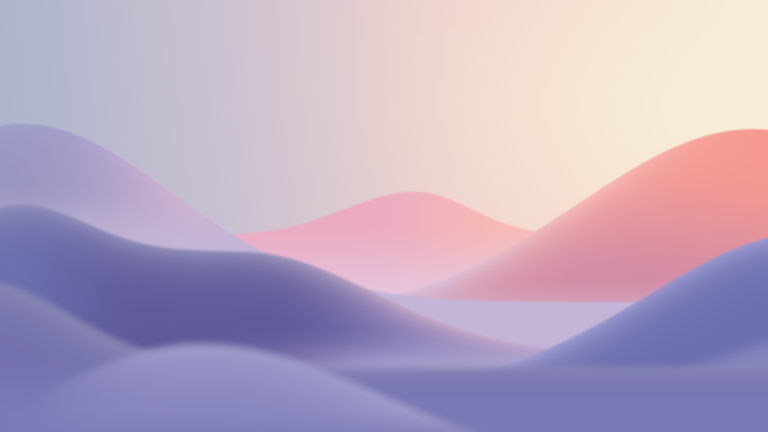
Reproduce this background procedurally as a Shadertoy shader.

```glsl
// Soft pastel dunes under a sky that warms from blue-grey to cream.
// Each dune is a ridge built from Gaussian swells, painted back to front;
// its colour runs from a lit rim to a body tone and then into valley mist.

const vec3 SKY_COOL   = vec3(0.68, 0.71, 0.80);
const vec3 SKY_LILAC  = vec3(0.80, 0.76, 0.82);
const vec3 SKY_BLUSH  = vec3(0.95, 0.83, 0.80);
const vec3 SKY_CREAM  = vec3(0.97, 0.94, 0.85);
const vec3 PINK       = vec3(0.92, 0.67, 0.76);
const vec3 PEACH      = vec3(0.97, 0.73, 0.71);
const vec3 CORAL      = vec3(0.96, 0.60, 0.57);
const vec3 ROSE       = vec3(0.82, 0.55, 0.65);
const vec3 PINK_MIST  = vec3(0.90, 0.77, 0.86);
const vec3 MIST       = vec3(0.84, 0.76, 0.87);
const vec3 LAVENDER   = vec3(0.63, 0.62, 0.79);
const vec3 MAUVE      = vec3(0.82, 0.70, 0.82);
const vec3 PERIWINKLE = vec3(0.61, 0.60, 0.81);
const vec3 BLUE       = vec3(0.42, 0.43, 0.68);
const vec3 INDIGO     = vec3(0.37, 0.35, 0.60);
const vec3 SLATE      = vec3(0.48, 0.47, 0.71);

const vec2  GLOW_CENTRE = vec2(0.94, 0.75);
const float GLOW_RADIUS = 0.32;
const float CRISP = 0.004;   // edge softness of distant ridges
const float HAZY  = 0.018;   // edge softness of near ridges

// Gaussian swell with separate widths left and right of its centre.
float swell(float x, float centre, float leftWidth, float rightWidth) {
    float d = (x - centre) / (x < centre ? leftWidth : rightWidth);
    return exp(-d * d);
}

// Smooth horizontal blend between two colours.
vec3 across(vec3 a, vec3 b, float from, float to, float x) {
    return mix(a, b, smoothstep(from, to, x));
}

vec3 sky(vec2 uv) {
    float warmth = uv.x + 0.06 * (uv.y - 0.75);
    vec3 c = across(SKY_COOL, SKY_LILAC, -0.05, 0.38, warmth);
    c = across(c, SKY_BLUSH, 0.25, 0.68, warmth);
    c = across(c, SKY_CREAM, 0.58, 1.15, warmth);
    vec2 d = (uv - GLOW_CENTRE) / GLOW_RADIUS;
    return mix(c, SKY_CREAM, 0.75 * exp(-dot(d, d)));
}

// Colour inside a dune: rim fades with depth, mist gathers between two heights.
vec3 shade(float y, float ridge, vec3 rim, vec3 body, vec3 mist,
           float rimDepth, vec2 mistRange) {
    float depth = max(ridge - y, 0.0);
    vec3 c = mix(body, rim, exp(-depth / rimDepth));
    return mix(c, mist, 1.0 - smoothstep(mistRange.x, mistRange.y, y));
}

// Lay a dune over the colour behind it.
void paint(inout vec3 scene, vec3 dune, float y, float ridge, float softness) {
    float w = max(softness, 1.0 / iResolution.y);
    scene = mix(scene, dune, smoothstep(-w, w, ridge - y));
}

void mainImage(out vec4 fragColor, in vec2 fragCoord) {
    vec2 uv = fragCoord / iResolution.xy;
    float x = uv.x, y = uv.y;
    vec3 scene = sky(uv);

    // Distant pink hill
    float ridge = 0.453 + 0.103 * swell(x, 0.54, 0.13, 0.105);
    vec3 rim = across(PINK, PEACH, 0.45, 0.68, x);
    vec3 dune = shade(y, ridge, rim, rim, PINK_MIST, 0.08, vec2(0.30, 0.49));
    paint(scene, dune, y, ridge, CRISP);

    // Coral hill on the right
    ridge = 0.26 + 0.441 * swell(x, 0.98, 0.323, 0.323);
    rim = across(MIST, PEACH, 0.52, 0.78, x);
    rim = across(rim, CORAL, 0.75, 1.02, x);
    vec3 body = mix(ROSE, CORAL, smoothstep(0.30, 0.68, y + 0.3 * (x - 0.85)));
    dune = shade(y, ridge, rim, body, MIST, 0.055, vec2(0.21, 0.36));
    paint(scene, dune, y, ridge, CRISP);

    // Lavender hill on the left
    ridge = 0.30 + 0.413 * swell(x, 0.03, 0.28, 0.277);
    rim = across(LAVENDER, MAUVE, 0.05, 0.26, x);
    body = across(LAVENDER - 0.03, MAUVE, 0.0, 0.34, x);
    dune = shade(y, ridge, rim, body, mix(LAVENDER, MIST, 0.65), 0.05, vec2(0.40, 0.58));
    paint(scene, dune, y, ridge, CRISP);

    // Long indigo dune sweeping to the centre
    ridge = 0.18 + 0.235 * swell(x, 0.32, 0.40, 0.237)
          + 0.217 * swell(x, 0.0, 0.15, 0.15);
    rim = across(LAVENDER - 0.06, MAUVE - 0.04, 0.28, 0.55, x);
    body = across(BLUE, INDIGO, 0.0, 0.20, x);
    body = across(body, SLATE, 0.35, 0.58, x);
    vec3 mist = across(INDIGO, mix(PERIWINKLE, MIST, 0.5), 0.22, 0.52, x);
    dune = shade(y, ridge, rim, body, mist, 0.045, vec2(0.10, 0.25));
    paint(scene, dune, y, ridge, CRISP * 1.5);

    // Blue dune rising to the right
    ridge = 0.10 + 0.36 * swell(x, 1.05, 0.29, 0.29);
    rim = across(mix(PERIWINKLE, MIST, 0.45), PERIWINKLE, 0.50, 0.80, x);
    dune = shade(y, ridge, rim, BLUE, SLATE, 0.045, vec2(-0.02, 0.09));
    paint(scene, dune, y, ridge, CRISP * 1.5);

    // Soft fold in the lower right corner
    ridge = 0.24 * swell(x, 1.15, 0.33, 0.33);
    dune = shade(y, ridge, PERIWINKLE - 0.04, SLATE, SLATE, 0.07, vec2(-0.1, 0.0));
    paint(scene, dune, y, ridge, HAZY * 2.5);

    // Hazy shoulder at the left edge
    ridge = 0.15 + 0.20 * swell(x, -0.03, 0.17, 0.17);
    dune = shade(y, ridge, LAVENDER - 0.08, SLATE - 0.03, SLATE, 0.05, vec2(0.05, 0.2));
    paint(scene, dune, y, ridge, HAZY);

    // Nearest dune
    ridge = -0.10 + 0.304 * swell(x, 0.26, 0.30, 0.337);
    rim = across(SLATE, LAVENDER, 0.02, 0.25, x);
    dune = shade(y, ridge, rim, SLATE + 0.03, SLATE, 0.10, vec2(-0.06, 0.06));
    paint(scene, dune, y, ridge, HAZY);

    fragColor = vec4(scene, 1.0);
}
```
